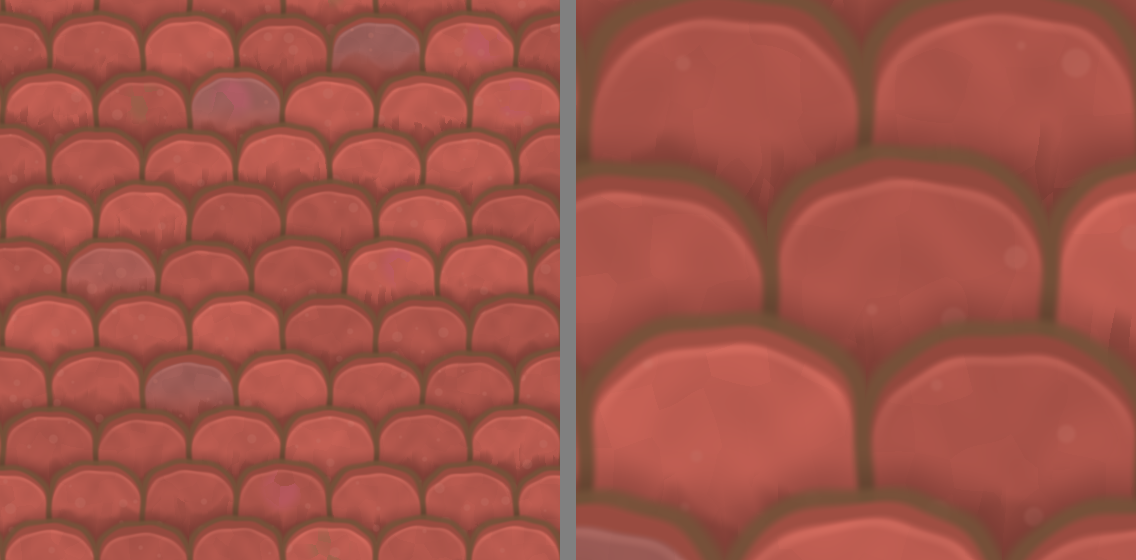
Left, the full canvas; right, a detail of the centre.
This texture is drawn by a Shadertoy shader. Its source:

```glsl
const float TAU = 6.28318;

vec3 hash(vec2 p) {
    return fract(sin(vec3(dot(p, vec2(12.7, 31.1)), dot(p, vec2(26.9, 18.3)),
                          dot(p, vec2(41.9, 28.9))) + 1.7) * 4375.85);
}

// Wrapping cellular noise: distance to the nearest point, then two random values of it
vec3 cells(vec2 uv, vec2 count) {
    vec2 p = uv * count, base = floor(p);
    vec3 nearest = vec3(9.0);
    for (int j = -1; j <= 1; j++)
    for (int i = -1; i <= 1; i++) {
        vec2 cell = base + vec2(i, j);
        vec3 rnd = hash(mod(cell, count) + count);
        float dist = length(cell + 0.2 + 0.6 * rnd.xy - p);
        if (dist < nearest.x) nearest = vec3(dist, rnd.z, fract(rnd.x * 17.0));
    }
    return nearest;
}

// Signed depth inside a round-topped tile with straight sides, apex at the origin
float arch(vec2 p) {
    vec2 q = vec2(abs(p.x) / 0.5, max(p.y + 0.4, 0.0) / 0.4);
    return 0.43 * (1.0 - pow(pow(q.x, 2.3) + pow(q.y, 2.3), 1.0 / 2.3));
}

void mainImage(out vec4 fragColor, in vec2 fragCoord) {
    vec2 uv = fragCoord / iResolution.xy, w = uv * TAU;

    // Hand-painted wobble and shared wear
    vec2 wobble = vec2(sin(w.y * 13.0 + 2.0 * sin(w.x * 5.0)),
                       sin(w.x * 17.0 + 2.0 * sin(w.y * 7.0)));
    float mottle = 0.5 * sin(w.x * 11.0 + 2.0 * sin(w.y * 8.0 + sin(w.x * 5.0)))
                 + 0.5 * sin(w.y * 14.0 + 2.5 * sin(w.x * 9.0));
    vec3 dab = cells(uv + 0.004 * wobble.yx, vec2(34.0, 30.0));
    vec3 streak = cells(uv + 0.002 * wobble, vec2(84.0, 18.0));
    vec3 spot = cells(uv, vec2(26.0));
    float spotRadius = 0.06 + 0.2 * spot.z * spot.z;
    float spots = step(0.65, spot.y)
                * (1.0 - smoothstep(spotRadius - 0.05, spotRadius + 0.05, spot.x));

    vec3 moss = vec3(0.46, 0.325, 0.225);
    vec3 col = moss;
    vec2 p = (uv + 0.0012 * wobble) * 6.0;
    float firstRow = floor(uv.y * 10.0 - 0.7);

    // Rows overlap downwards, so paint the upper ones first
    for (float k = 2.0; k >= 0.0; k--) {
        float row = mod(firstRow + k, 10.0);
        float x = p.x + 0.5 * mod(row, 2.0) - (row == 5.0 ? 0.19 : 0.03);
        vec2 id = vec2(mod(floor(x), 6.0), row);
        vec3 rnd = hash(id), odd = hash(id + 37.0);
        vec2 q = vec2(fract(x) - 0.5,
                      p.y - (firstRow + k + 0.7) * 0.6 + 0.07 * (rnd.x - 0.5));
        float edge = arch(q);
        float face = arch(vec2(q.x * 1.03, q.y + 0.085 + 0.03 * (odd.y - 0.5)));

        // Clay face, some tiles bleached to mauve towards the top
        vec3 clay = mix(vec3(0.67, 0.325, 0.285), vec3(0.75, 0.365, 0.32), rnd.y);
        float upper = smoothstep(-0.8, -0.3, q.y);
        clay = mix(clay, vec3(0.56, 0.37, 0.36), 0.75 * upper * smoothstep(0.86, 0.93, rnd.z));
        clay *= 1.0 + 0.03 * mottle + 0.04 * (dab.y - 0.5);

        // Ragged damp patch and slow darkening at the foot
        float damp = -0.5 - 0.22 * odd.x + 0.1 * mottle + 0.2 * (streak.y - 0.5) * odd.y;
        clay = mix(clay, vec3(0.58, 0.285, 0.245),
                   0.6 * (1.0 - smoothstep(damp - 0.07, damp + 0.07, q.y)));
        clay *= 1.0 - 0.12 * (1.0 - smoothstep(-0.95, -0.45, q.y));

        // Rare pink or lichen stain
        vec3 stain = odd.x > 0.5 ? vec3(0.74, 0.35, 0.42) : vec3(0.55, 0.40, 0.28);
        float patchy = 1.0 - smoothstep(0.1, 0.28, length(q - vec2(0.3 * odd.y - 0.1, -0.3)));
        clay = mix(clay, stain, 0.55 * patchy * step(0.78, odd.z) * smoothstep(0.2, 0.6, dab.z));
        clay = mix(clay, vec3(0.76, 0.45, 0.40), 0.3 * spots);

        // Lit rim between the face and the rounded dark lip
        float rim = smoothstep(0.0, 0.025, face) * (1.0 - smoothstep(0.025, 0.06, face));
        clay += vec3(0.05, 0.04, 0.035) * rim * smoothstep(-0.5, -0.15, q.y);
        vec3 lip = vec3(0.60, 0.295, 0.25) * (0.96 + 0.1 * rnd.y);
        vec3 tile = mix(lip, clay, smoothstep(-0.012, 0.02, face));

        // Shadow on the row behind, mossy joint, then the tile itself
        col *= 1.0 - 0.16 * smoothstep(-0.2, 0.0, edge);
        col = mix(col, moss, 0.85 * smoothstep(-0.06, -0.005, edge));
        col = mix(col, tile, smoothstep(0.005, 0.045, edge));
    }
    fragColor = vec4(col, 1.0);
}
```
